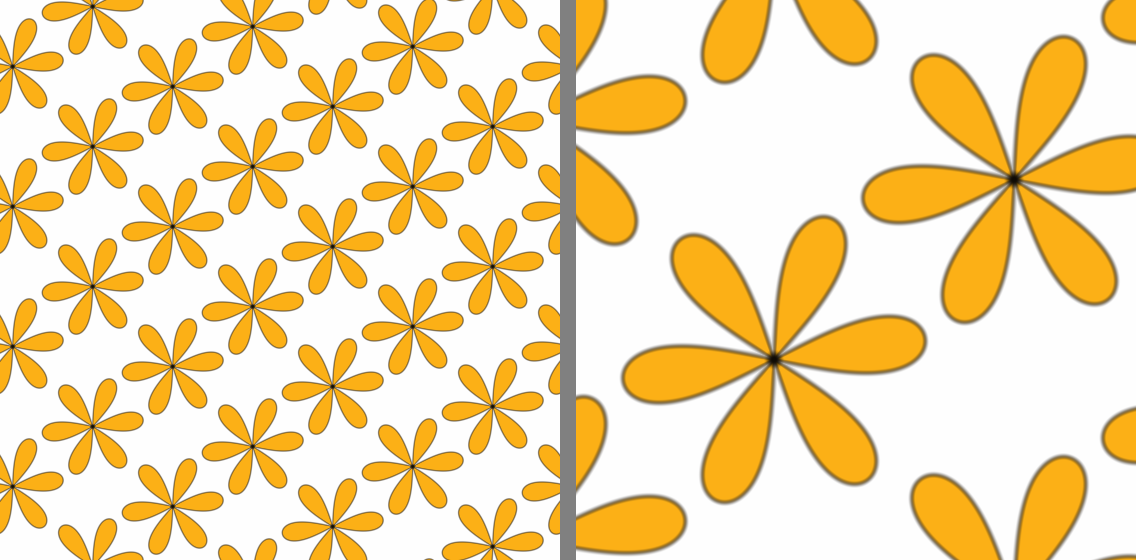
Left, the full canvas; right, a detail of the centre.
A three.js fragment shader for this pattern:

```glsl
// Orange six-petal flowers with thin brown outlines on white, in seven stepped columns of four.
varying vec2 vUv;

// Approximate signed distance to a teardrop petal that runs from the origin along +x
float petalDistance(vec2 p, float len, float slope) {
  float s = slope * slope;
  float u = p.x * p.x / (len * len);
  float f = p.y * p.y - s * p.x * p.x * (1.0 - u);
  vec2 gradient = 2.0 * vec2(-s * p.x * (1.0 - 2.0 * u), p.y);
  return f / (length(gradient) + 1e-5);
}

// Rotate into the sector of the nearest of six petals
vec2 foldToPetal(vec2 p) {
  float sector = radians(60.0);
  float angle = atan(p.y, p.x) - radians(8.0);
  angle = mod(angle + 0.5 * sector, sector) - 0.5 * sector;
  return length(p) * vec2(cos(angle), sin(angle));
}

vec3 paintFlower(vec3 color, vec2 p) {
  float r = length(p);
  float d = petalDistance(foldToPetal(p), 0.0908, 0.362);

  // Petal fill, soft outline, dark centre
  color = mix(color, vec3(0.988, 0.69, 0.085), 1.0 - smoothstep(-0.0012, 0.0012, d));
  float outline = 1.0 - smoothstep(0.0, 0.0024, abs(d));
  outline *= 1.0 - smoothstep(0.092, 0.095, r);
  color = mix(color, vec3(0.16, 0.13, 0.09), 0.55 * outline);
  return mix(color, vec3(0.06, 0.045, 0.02), 1.0 - smoothstep(0.001, 0.0065, r));
}

void main() {
  vec2 p = vUv - vec2(0.0227, 0.8812);
  vec3 color = vec3(0.996);

  // Petals reach into the next column, so paint the nearest three
  float nearest = floor(p.x * 7.0 + 0.5);
  for (int i = -1; i <= 1; i++) {
    float shift = (nearest + float(i)) / 7.0;
    vec2 q = p + vec2(-shift, shift);
    q.y = (fract(q.y * 4.0 + 0.5) - 0.5) / 4.0;
    color = paintFlower(color, q);
  }
  gl_FragColor = vec4(color, 1.0);
}
```
